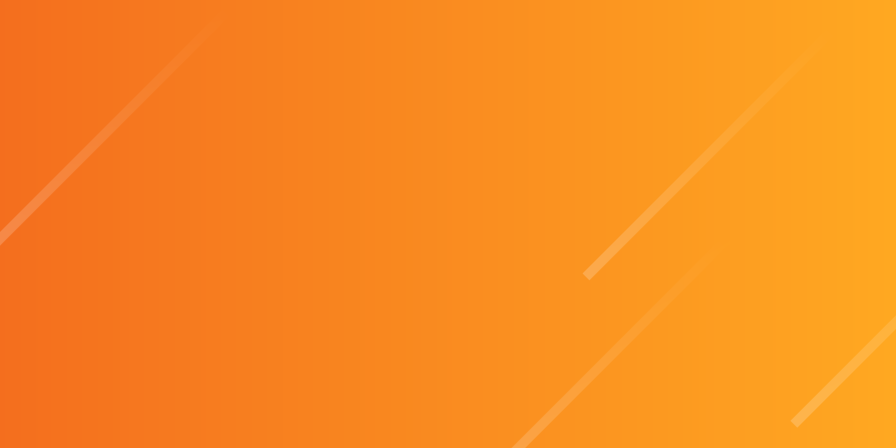
Give the GLSL for this background, as a WebGL 1 fragment shader.

```glsl
precision highp float;

uniform vec2 u_resolution;

// Opacity of a diagonal bar that starts square at its foot and fades along its length
float streak(vec2 p, vec2 foot) {
  vec2 d = p - foot;
  float along = (d.x + d.y) * 0.7071;
  float across = abs(d.y - d.x) * 0.7071;
  float soft = 0.75 / u_resolution.y;
  float body = 1.0 - smoothstep(0.0108 - soft, 0.0108 + soft, across);
  float cap = smoothstep(-soft, soft, along);
  return 0.2 * body * cap * clamp(1.0 - along / 0.78, 0.0, 1.0);
}

void main() {
  // Horizontal blend from deep orange to amber
  float across = gl_FragCoord.x / u_resolution.x;
  vec3 deepOrange = vec3(0.957, 0.432, 0.118);
  vec3 amber = vec3(1.0, 0.66, 0.13);
  vec3 color = mix(deepOrange, amber, across);

  // Pale streaks, placed in units of the canvas height
  vec2 p = vec2(across * 2.0, gl_FragCoord.y / u_resolution.y);
  float light = streak(p, vec2(-0.04, 0.427));
  light += streak(p, vec2(1.308, 0.382));
  light += streak(p, vec2(1.072, -0.085));
  light += streak(p, vec2(1.772, 0.053));

  gl_FragColor = vec4(mix(color, vec3(1.0), light), 1.0);
}
```
